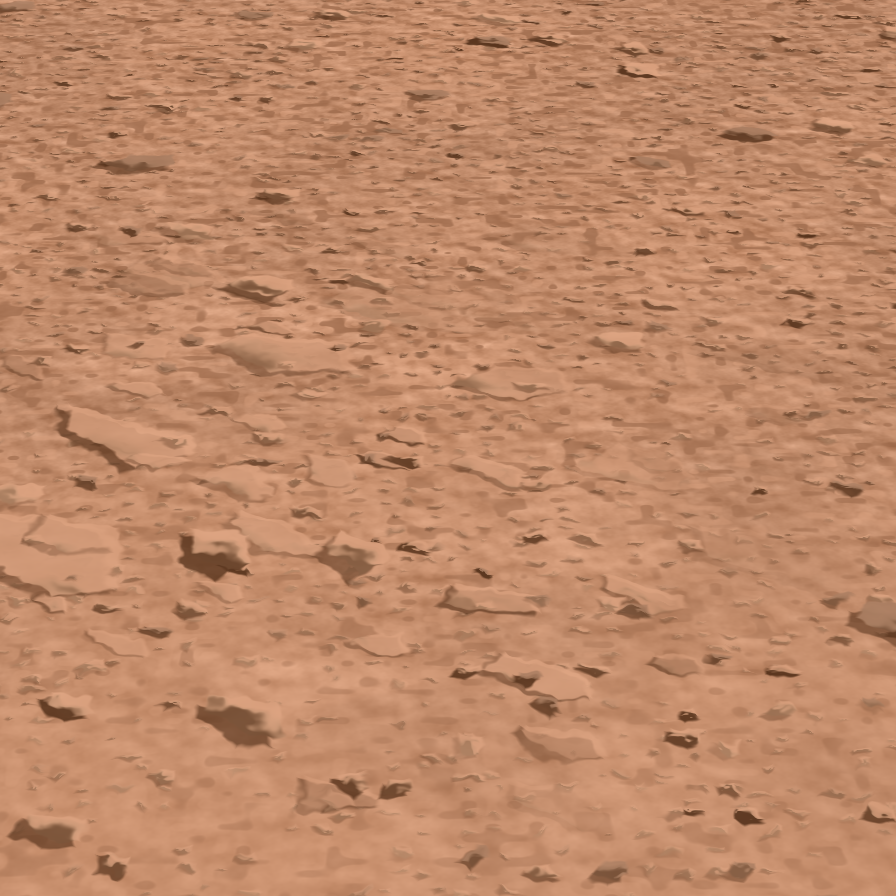
Write a Shadertoy shader that draws this texture.

```glsl
// Dusty red desert ground with pale slabs, pebbles and shadowed angular rocks
#define SOIL vec3(.765, .55, .42)
#define SLAB vec3(.86, .635, .50)
#define STONE vec3(.76, .58, .45)
#define SHADE vec3(.62, .42, .30)
#define DARK vec3(.34, .20, .11)
#define GREY vec3(.58, .43, .33)
#define HORIZON 1.9
#define SOFTNESS .003
#define GRAIN .2
#define SLAB_TILT .5
#define RAGGED .02

float hash(vec2 p) {
    vec3 q = fract(p.xyx * .1031);
    q += dot(q, q.yzx + 33.33);
    return fract((q.x + q.y) * q.z);
}

float noise(vec2 p) {
    vec2 i = floor(p), f = fract(p);
    f *= f * (3. - 2. * f);
    return mix(mix(hash(i), hash(i + vec2(1, 0)), f.x),
               mix(hash(i + vec2(0, 1)), hash(i + 1.), f.x), f.y);
}

float fbm(vec2 p) {
    float sum = 0., amp = .5;
    for (int i = 0; i < 4; i++) {
        sum += amp * noise(p);
        p = mat2(1.6, 1.2, -1.2, 1.6) * p + 7.3;
        amp *= .5;
    }
    return sum / .94;
}

// Signed distance to an irregular five-sided stone
float facet(vec2 q, vec2 id, float r) {
    float d = length(q) - 1.35 * r;
    for (int i = 0; i < 5; i++) {
        float k = float(i);
        float a = (k + .6 * hash(id + k * 3.7)) * 1.2566;
        float side = r * mix(.4, 1., hash(id + k * 5.3 + 11.));
        d = max(d, dot(q, vec2(cos(a), sin(a))) - side);
    }
    return d;
}

// Scatters lit stones with a shadow below, one per occupied cell
void scatter(inout vec3 col, vec2 p, float soft, float seed, float density,
             float size, float tilt, float cover, float shadow, float flatness) {
    vec2 cell = floor(p);
    for (int j = 1; j >= -1; j--)
    for (int i = -1; i <= 1; i++) {
        vec2 c = cell + vec2(i, j), id = c + seed;
        if (hash(id) > 2. * density * noise(id * .37)) continue;
        float r = size * mix(.4, 1., hash(id + 7.1));
        vec2 jitter = vec2(hash(id + 13.7), hash(id + 29.3)) - .5;
        vec2 q = p - c - .5 - .6 * jitter;
        q.y = 1.3 * (q.y + tilt * q.x);

        // Shadow falls to the lower left, thin under flat slabs
        float strength = shadow * mix(.2, 1., hash(id + 41.9));
        vec2 fall = r * vec2(.25, .5) * (1. - .7 * flatness);
        float umbra = facet(q + fall, id, r);
        col = mix(col, DARK, strength * (1. - smoothstep(-soft, 1.3 * soft, umbra)));

        // Pale top, patchy dark underside
        float patches = noise(q * 2.6 / r + id) - .5;
        float light = (q.y + .5 * q.x) / r + 1.3 * patches + flatness;
        vec3 face = mix(STONE, SLAB, smoothstep(-.5, .5, light));
        face = mix(face, GREY, .7 * (1. - flatness) * shadow * step(.75, hash(id + 53.)));
        face = mix(face, DARK, strength * (1. - smoothstep(-.55, .05, light)));
        float body = facet(q, id, r);
        col = mix(col, face, cover * (1. - smoothstep(-soft, soft, body)));
    }
}

void mainImage(out vec4 fragColor, in vec2 fragCoord) {
    vec2 uv = fragCoord / iResolution.xy;

    // Ground plane seen at a slant: finer and flatter toward the top
    float zoom = 1.4 / (HORIZON - uv.y);
    vec2 ground = vec2(uv.x - .5, 2.5) * zoom + 20.;
    float soft = SOFTNESS * zoom;

    // Slab field, mostly left of centre
    vec2 away = (uv - vec2(.3, .38)) / vec2(.62, .38);
    float region = 1. - smoothstep(.6, 1.1, length(away) + .6 * (fbm(ground * 5.) - .5));

    // Soil with broad drifts and pale dust around the slabs
    vec3 col = SOIL * (1. + .14 * (fbm(ground * 3.) - .5));
    col *= mix(1.03, .97, uv.y);
    float dust = smoothstep(.5, .66, fbm(ground * vec2(6., 9.) + 31.));
    col = mix(col, SLAB, dust * (.15 + .4 * region));

    // Fine grain lit from above, with dark and pale specks
    vec2 g = ground * vec2(44., 50.);
    float relief = fbm(g) - fbm(g + vec2(.25, .6));
    float rough = mix(.5, 1.1, smoothstep(.1, .8, uv.y + .5 * (fbm(ground * 4. + 3.) - .5)));
    col += GRAIN * rough * relief;
    float speck = noise(ground * vec2(52., 75.) + 9.);
    col = mix(col, SHADE, .7 * rough * smoothstep(.68, .86, speck));
    col = mix(col, SLAB, .5 * rough * (1. - smoothstep(.12, .3, speck)));

    // Ragged outlines for everything lying on the soil
    vec2 warp = vec2(fbm(ground * 26.), fbm(ground * 26. + 40.)) - .5;
    vec2 chip = vec2(noise(ground * 95.), noise(ground * 95. + 17.)) - .5;
    vec2 rag = ground + RAGGED * (warp + .35 * chip);

    // Fine pebbles
    scatter(col, rag * vec2(34., 42.), soft * 36., 3., .5,
            .36, 0., .7, .65 * rough, 0.);

    // Flat pale slabs in two sizes
    scatter(col, rag * vec2(3.6, 5.4), soft * 4.5, 61., .6,
            .44, SLAB_TILT, .85 * region, .75 * region, .85);
    scatter(col, rag * vec2(7., 10.), soft * 8., 87., .45,
            .45, SLAB_TILT, .8 * region, .8 * region, .7);

    // Pebbles, then the larger rocks
    scatter(col, rag * vec2(17., 20.), soft * 18., 120., .3,
            .34, .15, .85, .95, 0.);
    scatter(col, rag * vec2(7.5, 8.5), soft * 8., 171., .24,
            .38, .25, .95, 1., .05);

    // Soft mottling over all surfaces
    col += .05 * (fbm(ground * vec2(24., 32.) + 5.) - .5);
    fragColor = vec4(col, 1.);
}
```
